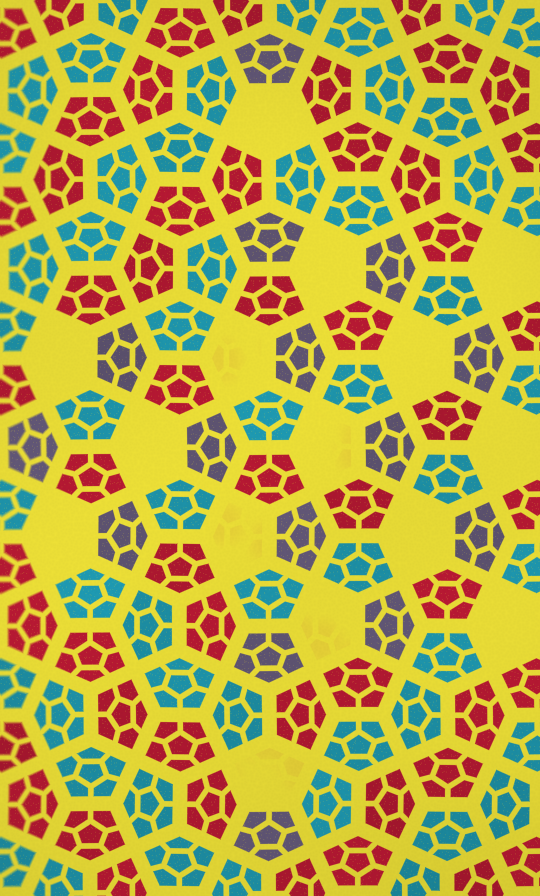
Write a Shadertoy shader that draws this pattern.

```glsl
const float HALF_BASE = 0.274; // half base of an equilateral Cairo pentagon in a unit grid

float hash(vec2 p) {
    return fract(sin(dot(p, vec2(127.1, 311.7))) * 4375.85);
}

// Distance to the nearest scattered cell point
float cellular(vec2 p) {
    vec2 cell = floor(p);
    float nearest = 2.0;
    for (int y = -1; y <= 1; y++)
    for (int x = -1; x <= 1; x++) {
        vec2 c = cell + vec2(x, y);
        nearest = min(nearest, length(c + vec2(hash(c), hash(c + 19.3)) - p));
    }
    return nearest;
}

// Signed distance to a convex, counter-clockwise pentagon
float pentagon(vec2 p, vec2 corners[5]) {
    float d = -9.0;
    for (int i = 0; i < 5; i++) {
        vec2 edge = normalize(corners[(i + 1) % 5] - corners[i]);
        d = max(d, dot(p - corners[i], vec2(edge.y, -edge.x)));
    }
    return d;
}

float segment(vec2 p, vec2 a, vec2 b) {
    vec2 ab = b - a;
    return length(p - a - ab * clamp(dot(p - a, ab) / dot(ab, ab), 0.0, 1.0));
}

// One tile: a core pentagon ringed by five corner pieces
float motif(vec2 p) {
    vec2 outer[5] = vec2[5](vec2(-HALF_BASE, 0.0), vec2(HALF_BASE, 0.0),
        vec2(0.5), vec2(0.0, 1.0 - HALF_BASE), vec2(-0.5, 0.5));
    vec2 center = vec2(0.0, 0.355);
    vec2 core[5];
    float spokes = 9.0;
    for (int i = 0; i < 5; i++) {
        vec2 middle = 0.5 * (outer[i] + outer[(i + 1) % 5]);
        core[i] = mix(center, middle, 0.46);
        spokes = min(spokes, segment(p, center, middle));
    }
    float coreDist = pentagon(p, core);
    float gap = 0.032;
    float ring = max(pentagon(p, outer) + 0.083, gap - min(coreDist, spokes));
    return min(ring, coreDist + gap);
}

// Ink colour, with coverage in alpha; side is +1 for the upper or right tile of a pair
vec4 inkFor(vec2 site, bool upright, float side) {
    vec4 red = vec4(0.68, 0.07, 0.19, 1.0);
    vec4 teal = vec4(0.09, 0.56, 0.67, 1.0);
    vec4 purple = vec4(0.35, 0.31, 0.45, 1.0);
    vec4 bare = vec4(0.0);
    float row = abs(site.y);
    if (upright) {
        if (site.x == 3.0 && row > 1.5) {
            if (side * site.y > 0.0) return purple;
            if (row > 3.5) return bare;
        }
        return (side > 0.0) == (site.x < 3.5) ? teal : red;
    }
    if (row < 1.5 || (row < 2.5 && site.x > 3.0)) return side > 0.0 ? purple : bare;
    return side * site.y > 0.0 ? teal : red;
}

void mainImage(out vec4 fragColor, in vec2 fragCoord) {
    float pitch = 0.0996;
    vec2 uv = fragCoord / iResolution.y;
    vec2 q = (uv - vec2(0.0015, 0.501)) / pitch;
    q += 0.006 * sin(q.yx * 2.3 + vec2(0.0, 1.7));

    // Find the pair of tiles, hopping to the neighbour whose tip reaches in
    vec2 site = round(q);
    bool upright = mod(site.x + site.y, 2.0) > 0.5;
    vec2 local = upright ? q - site : (q - site).yx;
    if (abs(local.x) > HALF_BASE + abs(local.y) * (1.0 - 2.0 * HALF_BASE)) {
        float hop = sign(local.x);
        site += upright ? vec2(hop, 0.0) : vec2(0.0, hop);
        upright = !upright;
        local = upright ? q - site : (q - site).yx;
    }
    float side = local.y < 0.0 ? -1.0 : 1.0;
    local.y = abs(local.y);

    // Edges soften towards the left border
    float soft = 0.75 / (iResolution.y * pitch) + 0.016 * smoothstep(0.1, 0.0, uv.x);
    float cover = smoothstep(soft, -soft, motif(local));

    // Yellow ground with uneven light and faint smudges in bare tiles
    float light = 1.0 - 0.07 * smoothstep(0.25, 0.65, length(uv - vec2(0.3, 0.52)));
    light += 0.012 * sin(uv.x * 9.0 + 2.0 * sin(uv.y * 7.0));
    vec3 color = vec3(0.91, 0.86, 0.21);
    vec4 ink = inkFor(site, upright, side);
    float smudge = smoothstep(0.6, 0.15, cellular(q * 1.7 + 4.0));
    float ghost = (1.0 - ink.a) * step(0.6, hash(site + side));
    color = mix(color, vec3(0.85, 0.66, 0.22), 0.25 * ghost * cover * smudge);

    // Ink with tonal variation and tiny worn specks
    float tone = 1.0 + 0.1 * (hash(site + side * 3.7) - 0.5);
    float speck = smoothstep(0.22, 0.08, cellular(q * 22.0));
    color = mix(color, ink.rgb * tone, ink.a * cover * (0.97 - 0.14 * speck));
    color *= light + 0.025 * (cellular(q * 30.0) - 0.5);
    fragColor = vec4(color, 1.0);
}
```
